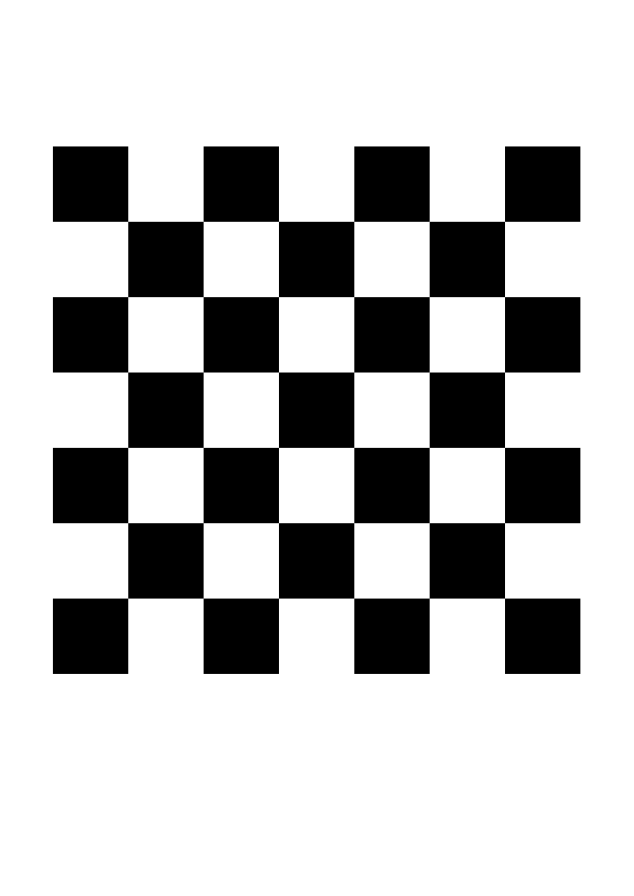
A Shadertoy shader for this pattern:

```glsl
const vec3 PAPER = vec3(1.0);
const vec3 INK = vec3(0.0);
const vec2 BOARD_CENTER = vec2(-0.0004, 0.0422); // from canvas center, in canvas heights
const float CELL_SIZE = 0.0841;                  // in canvas heights
const float CELLS_PER_SIDE = 7.0;

// Signed distance to the nearest cell border, positive in even cells
vec2 stripeDistance(vec2 p) {
    return 2.0 * abs(fract(0.5 * p) - 0.5) - 0.5;
}

// Smoothed alternation of ink (1) and paper (0) along both axes
float checker(vec2 p, float pixel) {
    vec2 parity = clamp(2.0 * stripeDistance(p) / pixel, -1.0, 1.0);
    return 0.5 + 0.5 * parity.x * parity.y;
}

// Smoothed coverage of a centered square
float squareMask(vec2 p, float halfSide, float pixel) {
    vec2 coverage = clamp((halfSide - abs(p)) / pixel + 0.5, 0.0, 1.0);
    return coverage.x * coverage.y;
}

void mainImage(out vec4 fragColor, in vec2 fragCoord) {
    // Cell units, with the middle cell centered on zero
    vec2 canvas = (fragCoord - 0.5 * iResolution.xy) / iResolution.y;
    vec2 p = (canvas - BOARD_CENTER) / CELL_SIZE;
    float pixel = 1.0 / (iResolution.y * CELL_SIZE);

    // Outer cells extend outward so only the mask smooths the rim
    float halfSide = 0.5 * CELLS_PER_SIDE;
    vec2 inner = clamp(p, 0.5 - halfSide, halfSide - 0.5);
    float ink = checker(inner, pixel) * squareMask(p, halfSide, pixel);

    fragColor = vec4(mix(PAPER, INK, ink), 1.0);
}
```
